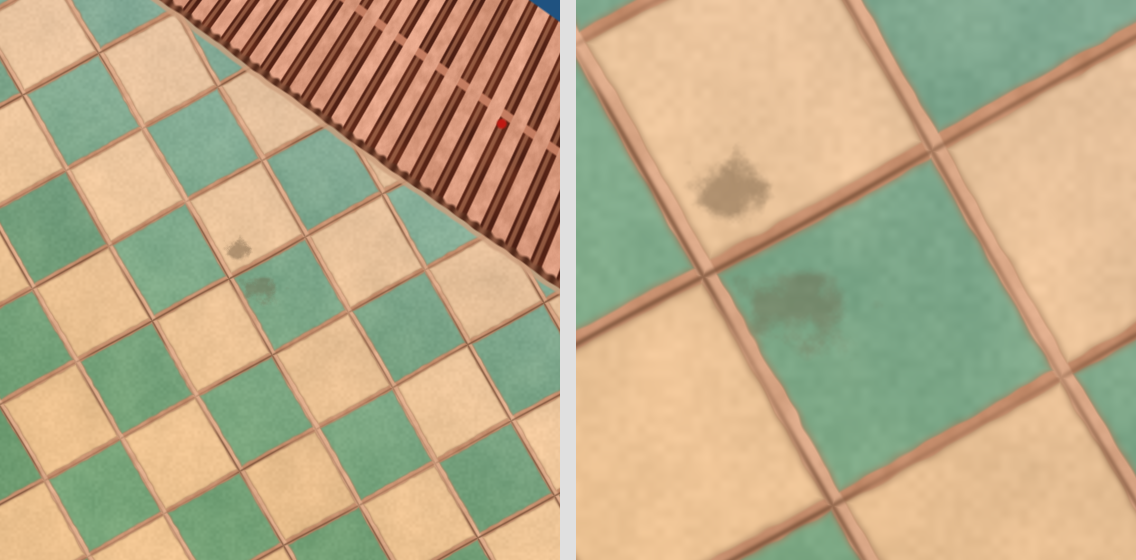
Left: the whole. Right: its middle third, enlarged.
A Shadertoy shader for this texture:

```glsl
// Worn green and cream checkered floor tiles, tilted, meeting a slatted drain grate at the upper right.

float hash(vec2 p) {
    p = fract(p * vec2(0.1031, 0.1137));
    p += dot(p, p.yx + 33.33);
    return fract((p.x + p.y) * p.x * 91.7);
}

float noise(vec2 p) {
    vec2 i = floor(p), f = fract(p);
    f = f * f * (3.0 - 2.0 * f);
    return mix(mix(hash(i), hash(i + vec2(1, 0)), f.x),
               mix(hash(i + vec2(0, 1)), hash(i + vec2(1, 1)), f.x), f.y);
}

float fbm(vec2 p) {
    float sum = 0.0, amp = 0.5;
    for (int i = 0; i < 4; i++) {
        sum += amp * noise(p);
        p = p * 2.03 + 17.0;
        amp *= 0.5;
    }
    return sum;
}

// Soft ragged smudge around a centre
float stain(vec2 p, vec2 centre, vec2 size) {
    float r = length((p - centre) / size);
    return smoothstep(1.0, 0.2, r + 1.6 * (fbm(p * 70.0 + 100.0) - 0.45));
}

vec3 floorTiles(vec2 p, float aa) {
    // Tile coordinates: x climbs to the right, y descends to the right
    mat2 lattice = mat2(0.1361, 0.0753, 0.0777, -0.1345);
    vec2 uv = inverse(lattice) * (p - vec2(0.410, 0.505));
    uv += 0.03 * (vec2(noise(p * 6.0 + 40.0), noise(p * 6.0 + 80.0)) - 0.5);
    vec2 cell = floor(uv);
    float checker = mod(cell.x + cell.y, 2.0);

    // Glaze: cooler towards the top right, warmer towards the lower left
    float cool = smoothstep(0.2, 1.3, p.x * 0.5 + p.y);
    vec3 green = mix(vec3(0.45, 0.63, 0.46), vec3(0.53, 0.68, 0.61), cool);
    vec3 cream = mix(vec3(0.93, 0.76, 0.56), vec3(0.90, 0.76, 0.63), cool);
    vec3 col = mix(green, cream, checker);
    col += 0.045 * (hash(cell + 60.0) - 0.5);
    col += 0.10 * (fbm(p * 18.0 + 30.0) - 0.47) * vec3(1.0, 0.8, 0.7);
    col += 0.035 * (noise(p * 180.0 + 9.0) - 0.5);

    // Dirt marks on two neighbouring tiles
    float dirt = stain(p, vec2(0.425, 0.555), vec2(0.030, 0.020))
               + stain(p, vec2(0.465, 0.482), vec2(0.038, 0.032)) * 0.7;
    col = mix(col, vec3(0.45, 0.36, 0.26), 0.5 * min(dirt, 1.0));

    // Grout: distances to the joints in canvas units
    vec2 joint = (uv - round(uv)) * 0.1555;
    vec2 away = abs(joint);
    float ragged = 0.002 * (noise(p * 90.0) - 0.5);
    vec2 halfWidth = vec2(0.0046, 0.0042) + ragged
                   + 0.0012 * (vec2(hash(round(uv.xx) + 20.0), hash(round(uv.yy) + 50.0)) - 0.5);
    vec2 grout = 1.0 - smoothstep(halfWidth - aa, halfWidth + aa + 0.001, away);
    vec2 shade = exp(-pow((away - halfWidth) / 0.003, vec2(2)));
    col = mix(col, vec3(0.65, 0.50, 0.37), 0.5 * max(shade.x, shade.y));
    vec3 mortar = mix(vec3(0.78, 0.56, 0.43), vec3(0.87, 0.67, 0.54), grout.x);
    mortar += 0.13 * (fbm(p * 55.0) - 0.47);
    col = mix(col, mortar, max(grout.x, grout.y));

    // Dark crease along one side of each joint, broken up by wear
    vec2 crease = exp(-pow((joint + vec2(0.003, -0.002)) / 0.0020, vec2(2)));
    float wear = smoothstep(0.25, 0.65, noise(p * 9.0 + 5.0));
    return mix(col, vec3(0.48, 0.32, 0.22), max(crease.x, crease.y) * (0.25 + 0.5 * wear));
}

vec3 drainGrate(float along, float height, vec2 p, float aa) {
    // Slats fan together with height and widen to the right
    float s = (along - 0.033 * height) / (1.0 - 0.33 * height);
    float slat = 24.0 * s - 3.9 * s * s;
    float f = fract(slat), soft = aa * 22.0 + 0.04;
    float top = smoothstep(0.0, soft, f) * (1.0 - smoothstep(0.57, 0.57 + soft, f));
    float side = smoothstep(0.12, 0.03, abs(f - 0.79));

    vec3 gap = mix(vec3(0.40, 0.17, 0.10), vec3(0.28, 0.11, 0.07), noise(p * 25.0));
    vec3 col = mix(gap, vec3(0.63, 0.40, 0.29), side * 0.8);
    float rib = smoothstep(0.010, 0.005, abs(height - 0.199));
    col = mix(col, vec3(0.77, 0.49, 0.38), rib);
    vec3 pink = vec3(0.87, 0.62, 0.51) + 0.07 * (hash(vec2(floor(slat) + 70.0, 3.0)) - 0.5);
    pink += 0.16 * (fbm(vec2(slat * 4.0 + 20.0, height * 60.0)) - 0.47);
    col = mix(col, pink, top);

    // Beaded dark rim below the slat ends, and a red fleck
    float bead = 0.5 + 0.5 * cos(6.2832 * (slat * 2.0 - 0.5));
    vec3 rim = mix(vec3(0.32, 0.16, 0.10), vec3(0.64, 0.42, 0.31), bead * 0.7);
    col = mix(rim, col, smoothstep(0.010, 0.017, height + 0.004 * bead));
    col = mix(col, vec3(0.75, 0.10, 0.07), smoothstep(0.012, 0.005, length(p - vec2(0.896, 0.779))));
    return mix(col, vec3(0.12, 0.32, 0.50), smoothstep(0.388, 0.393, height));
}

void mainImage(out vec4 fragColor, in vec2 fragCoord) {
    vec2 p = fragCoord / iResolution.y;
    float aa = 1.0 / iResolution.y;

    // Grate frame: along its lower edge and upwards from it
    vec2 q = p - vec2(0.306, 1.0);
    float along = dot(q, vec2(0.811, -0.586));
    float height = dot(q, vec2(0.586, 0.811)) + 0.024 * along * (0.85 - along) + 0.012;

    vec3 col = floorTiles(p, aa);
    float edge = height + 0.004 * (noise(p * 40.0) - 0.5);
    col = mix(col, vec3(0.80, 0.62, 0.49), 0.8 * smoothstep(-0.012, -0.006, edge));
    col = mix(col, drainGrate(along, height, p, aa), smoothstep(-aa, aa + 0.001, edge));
    fragColor = vec4(clamp(col, 0.0, 1.0), 1.0);
}
```
